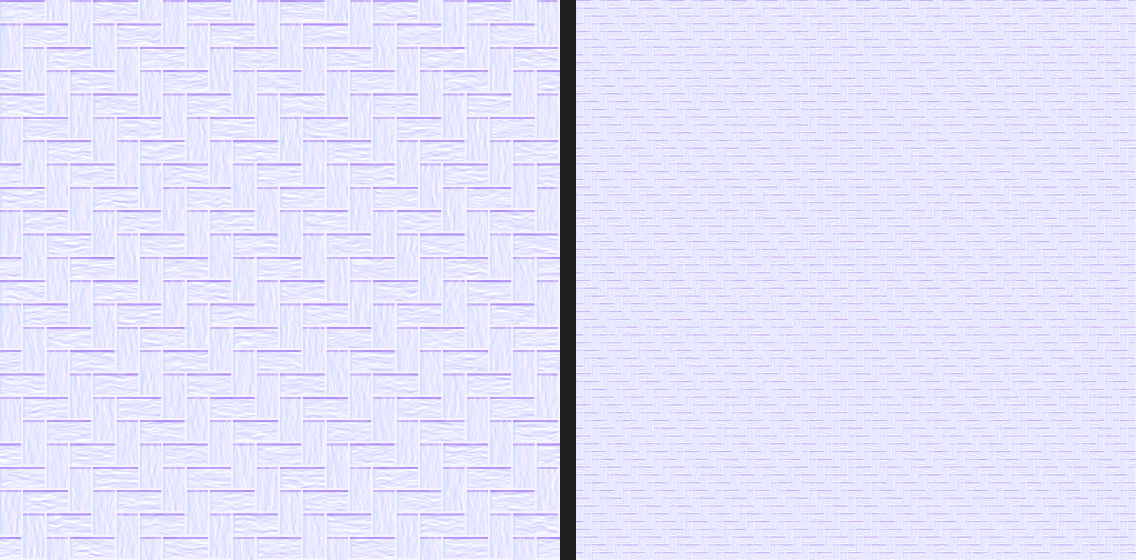
Left, the tile; right, the same tile 3 across and 3 down.
A WebGL 1 fragment shader for this texture map:

```glsl
precision highp float;

uniform vec2 u_resolution;

const float CELLS = 24.0;
const vec3 FLAT_COLOR = vec3(0.91, 0.91, 1.0);
const vec3 TOP_SHADE = vec3(0.69, 0.56, 0.96);
const vec3 LEFT_SHADE = vec3(0.81, 0.88, 1.0);
const vec3 RIM_LIGHT = vec3(0.97, 0.955, 1.0);

float hash(vec2 p) {
    return fract(sin(dot(p, vec2(127.1, 311.7))) * 43758.5453);
}

float valueNoise(vec2 p) {
    vec2 cell = floor(p);
    vec2 f = fract(p);
    f = f * f * (3.0 - 2.0 * f);
    float low = mix(hash(cell), hash(cell + vec2(1.0, 0.0)), f.x);
    float high = mix(hash(cell + vec2(0.0, 1.0)), hash(cell + vec2(1.0, 1.0)), f.x);
    return mix(low, high, f.y);
}

// Wood height: x runs along the fibres, y across them.
float grainHeight(vec2 p, vec2 seed) {
    p.y += 0.12 * valueNoise(p * vec2(2.5, 1.5) + seed);
    float broad = valueNoise(p * vec2(1.8, 8.0) + seed);
    float fine = valueNoise(p * vec2(4.5, 15.0) + seed.yx);
    return broad + 0.6 * fine;
}

float grainSlope(vec2 p, vec2 seed) {
    vec2 stepAcross = vec2(0.0, 0.03);
    return grainHeight(p + stepAcross, seed) - grainHeight(p - stepAcross, seed);
}

float line(float d, float halfWidth, float pixel) {
    return 1.0 - smoothstep(halfWidth - 0.5 * pixel, halfWidth + 0.5 * pixel, abs(d));
}

// Herringbone: xy is the plank's top left cell, z is 1 for a lying plank.
vec3 findPlank(vec2 cell) {
    float k = floor(mod(cell.x - cell.y + CELLS + 0.5, 4.0));
    float lying = 1.0 - step(1.5, k);
    vec2 back = mix(vec2(0.0, 3.0 - k), vec2(k, 0.0), lying);
    return vec3(cell - back, lying);
}

vec3 plankColor(vec2 local, float lying, vec2 seed, float pixel) {
    vec2 size = mix(vec2(1.0, 2.0), vec2(2.0, 1.0), lying);
    vec2 fibre = mix(local.yx, local, lying);

    // Grain tilts the surface across its fibres.
    vec3 tilt = mix(vec3(0.13, 0.08, 0.0), vec3(0.13, 0.17, 0.0), lying);
    vec3 color = FLAT_COLOR + tilt * grainSlope(fibre, seed);

    // Left bevel, then top bevel, broken up by upright fibres.
    color = mix(color, LEFT_SHADE, 0.75 * line(local.x - 0.04, 0.05, pixel));
    float wear = valueNoise(vec2(local.x * mix(11.0, 2.5, lying), 0.5) + seed);
    float topStrength = mix(0.35, 0.65, lying) + 0.45 * wear;
    color = mix(color, TOP_SHADE, min(topStrength, 1.0) * line(local.y - 0.05, 0.045, pixel));

    // Bright rims on the right and bottom.
    vec2 toRim = size - local - 0.045;
    float rim = max(line(toRim.x, 0.045, pixel), line(toRim.y, 0.045, pixel));
    return mix(color, RIM_LIGHT, 0.9 * rim);
}

void main() {
    vec2 uv = gl_FragCoord.xy / u_resolution;
    vec2 grid = vec2(uv.x, 1.0 - uv.y) * CELLS;
    float pixel = CELLS / min(u_resolution.x, u_resolution.y);

    vec3 plank = findPlank(floor(grid));
    vec2 id = mod(plank.xy + CELLS, CELLS);
    vec2 seed = floor(97.0 * vec2(hash(id), hash(id + 31.0)));

    vec3 color = plankColor(grid - plank.xy, plank.z, seed, pixel);
    gl_FragColor = vec4(clamp(color, 0.0, 1.0), 1.0);
}
```
